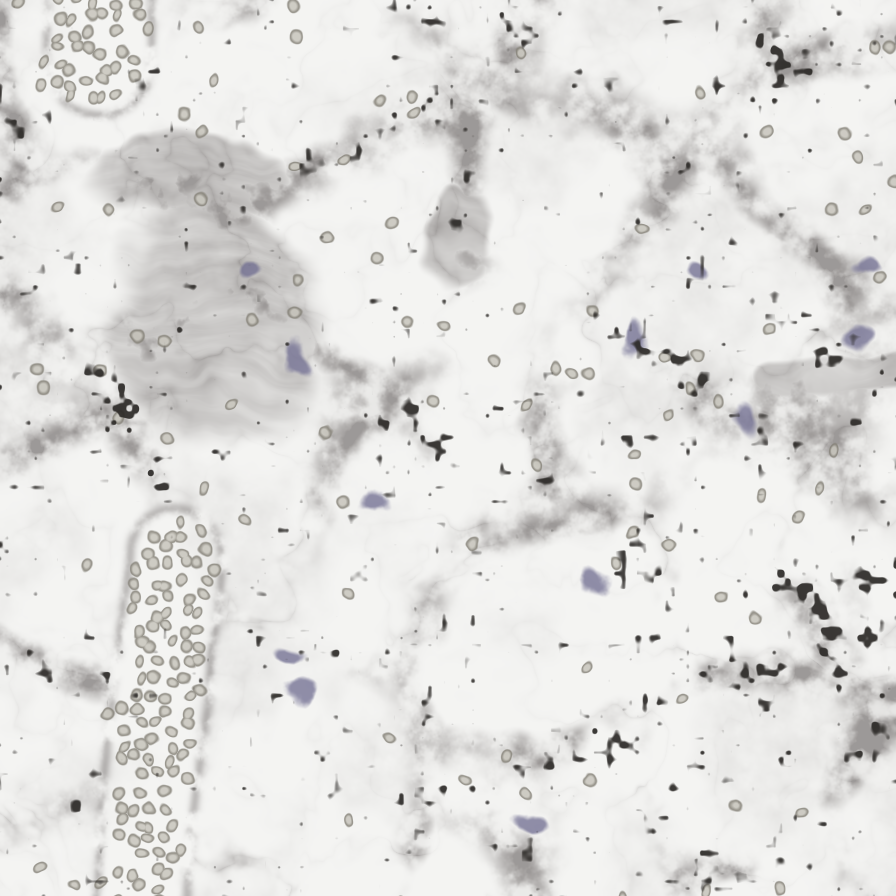
Reproduce this texture procedurally as a three.js fragment shader.

```glsl
// Stained tissue section: pale cavities, grey fibrous web, ring-shaped cells and black grit.
varying vec2 vUv;

const vec3 PAPER = vec3(0.957, 0.957, 0.950);
const vec3 TISSUE = vec3(0.575, 0.560, 0.555);
const vec3 CELL_BODY = vec3(0.780, 0.770, 0.735);
const vec3 CELL_RIM = vec3(0.470, 0.455, 0.415);
const vec3 NUCLEUS = vec3(0.430, 0.420, 0.560);
const vec3 INK = vec3(0.170, 0.160, 0.150);
const float WEB_SCALE = 4.6;       // cavities across the canvas
const float WEB_WIDTH = 0.27;      // strand width, in cavities
const float WARP = 0.11;           // raggedness of outlines
const float CELL_PITCH = 0.0180;
const float CELL_RADIUS = 0.0076;
const float NUCLEUS_PITCH = 0.125;
const float NUCLEUS_RADIUS = 0.017;
const float GRIT_SCALE = 125.0;
const float GRIT_LEVEL = 0.79;     // higher leaves fewer specks

vec2 hash2(vec2 p) {
  vec3 h = fract(p.xyx * vec3(0.1031, 0.1030, 0.0973));
  h += dot(h, h.yzx + 33.33);
  return fract((h.xx + h.yz) * h.zy);
}

float noise(vec2 p) {
  vec2 i = floor(p), f = fract(p);
  f = f * f * (3.0 - 2.0 * f);
  return mix(mix(hash2(i).x, hash2(i + vec2(1, 0)).x, f.x),
             mix(hash2(i + vec2(0, 1)).x, hash2(i + vec2(1, 1)).x, f.x), f.y);
}

float fbm(vec2 p) {
  float sum = 0.0, gain = 0.5;
  for (int i = 0; i < 4; i++) {
    sum += gain * noise(p);
    p = mat2(1.6, 1.2, -1.2, 1.6) * p + 7.3;
    gain *= 0.5;
  }
  return sum / 0.9375;
}

float blob(vec2 p, vec2 centre, float radius) {
  vec2 d = (p - centre) / radius;
  return exp(-dot(d, d));
}

float capsule(vec2 p, vec2 a, vec2 b, float radius) {
  vec2 ab = b - a;
  return length(p - a - ab * clamp(dot(p - a, ab) / dot(ab, ab), 0.0, 1.0)) - radius;
}

float vesselDistance(vec2 p) {
  return min(capsule(p, vec2(0.115, 1.04), vec2(0.112, 0.93), 0.060),
             capsule(p, vec2(0.197, 0.38), vec2(0.150, -0.05), 0.052));
}

// Gap between the two nearest seeds: zero along the web
float webGap(vec2 p) {
  vec2 id = floor(p);
  float near = 9.0, next = 9.0;
  for (int y = -1; y <= 1; y++) for (int x = -1; x <= 1; x++) {
    vec2 c = id + vec2(x, y);
    float d = length(c + hash2(c + 41.0) - p);
    next = min(next, max(near, d));
    near = min(near, d);
  }
  return next - near;
}

// Scattered ellipses: 0 at a centre, 1 on a rim
float scatter(vec2 p, float pitch, float radius, float outside, float inside) {
  vec2 id = floor(p / pitch);
  float nearest = 9.0;
  for (int y = -1; y <= 1; y++) for (int x = -1; x <= 1; x++) {
    vec2 c = id + vec2(x, y);
    vec2 rnd = hash2(c + 11.0), centre = (c + 0.15 + 0.7 * hash2(c + 3.0)) * pitch;
    float chance = mix(outside, inside, step(vesselDistance(centre), -0.007));
    float angle = 6.2832 * rnd.x, s = sin(angle), k = cos(angle);
    vec2 d = mat2(k, -s, s, k) * (p - centre) / radius;
    d.x *= 1.0 + 0.6 * rnd.x;
    if (rnd.y < chance) nearest = min(nearest, length(d));
  }
  return nearest;
}

void main() {
  vec2 p = vUv;
  vec2 bend = vec2(fbm(p * 6.0), fbm(p * 6.0 + 19.0)) - 0.5;
  vec2 q = p + WARP * bend + 0.012 * (vec2(noise(p * 38.0), noise(p * 38.0 + 9.0)) - 0.5);
  float mottle = fbm(p * 48.0), patches = fbm(p * 10.0 + 5.0);

  // Open cavities and vessels thin out the web
  float vessel = vesselDistance(p + 0.15 * (q - p));
  float outsideVessel = smoothstep(-0.004, 0.008, vessel);
  float open = blob(q, vec2(0.54, 0.63), 0.085) + blob(q, vec2(0.81, 0.43), 0.085)
             + blob(q, vec2(0.27, 0.92), 0.075) + blob(q, vec2(0.06, 0.75), 0.065)
             + blob(q, vec2(0.90, 0.06), 0.070);
  float web = 1.0 - smoothstep(0.0, WEB_WIDTH, webGap(q * WEB_SCALE));
  web *= outsideVessel * (1.0 - smoothstep(0.25, 0.75, open));

  // Broad grey sheets with fine streaks
  float sheetShape = min(length((q - vec2(0.25, 0.63)) / vec2(0.13, 0.15)),
                         length((q - vec2(0.22, 0.79)) / vec2(0.135, 0.045)));
  sheetShape = min(sheetShape, length((q - vec2(0.51, 0.735)) / 0.043));
  float strap = capsule(p + 0.3 * (q - p), vec2(0.86, 0.572), vec2(1.05, 0.58), 0.014);
  float sheet = max(1.0 - smoothstep(0.82, 1.08, sheetShape), 1.0 - smoothstep(0.0, 0.008, strap));
  float streak = fbm(q * vec2(14.0, 75.0));
  float fibre = pow(1.0 - abs(2.0 * fbm(q * 13.0 + 2.0) - 1.0), 14.0);

  float haze = web * smoothstep(0.30, 0.62, patches) * (0.10 + 0.85 * smoothstep(0.25, 0.8, mottle));
  haze = max(haze, sheet * (0.18 + 0.34 * streak + 0.30 * (patches - 0.3)));
  haze += fibre * (0.10 + 0.30 * max(web, sheet)) * outsideVessel * mottle;
  haze += 0.16 * smoothstep(0.50, 0.72, fbm(p * 7.0 + 31.0)) * mottle;
  haze += 0.55 * exp(-pow(vessel / 0.006, 2.0)) * smoothstep(0.25, 0.7, mottle);
  vec3 color = mix(PAPER, TISSUE, clamp(haze, 0.0, 0.9));

  // Ring-shaped cells, packed inside the vessels
  float ring = scatter(p, CELL_PITCH, CELL_RADIUS, 0.035, 0.88) + 0.35 * (noise(p * 150.0) - 0.5);
  float body = 1.0 - smoothstep(0.85, 1.2, ring);
  color = mix(color, mix(CELL_BODY, CELL_RIM, 0.85 * smoothstep(0.4, 0.95, ring)), 0.85 * body);

  // Sparse violet nuclei
  float nucleus = scatter(q, NUCLEUS_PITCH, NUCLEUS_RADIUS, 0.20, 0.20) + 0.7 * (mottle - 0.5);
  color = mix(color, NUCLEUS, 0.75 * (1.0 - smoothstep(0.55, 1.1, nucleus)));

  // Black grit gathers in clumps along the web
  float soot = blob(p, vec2(0.79, 0.15), 0.13) + blob(p, vec2(0.82, 0.93), 0.09)
             + blob(p, vec2(0.94, 0.35), 0.08) + 0.7 * blob(p, vec2(0.76, 0.57), 0.06)
             + 0.7 * blob(p, vec2(0.54, 0.46), 0.07) + 0.6 * blob(p, vec2(0.17, 0.53), 0.07);
  float clump = smoothstep(0.35, 0.65, fbm(q * 20.0 + 8.0));
  float density = (0.35 * web + 0.75 * soot * (0.25 + 0.75 * web)) * clump;
  float grain = 0.6 * noise(p * GRIT_SCALE) + 0.4 * noise(p * GRIT_SCALE * 0.47 + 4.0);
  float grit = smoothstep(0.0, 0.16, grain - GRIT_LEVEL + 0.40 * min(density, 1.0));
  color = mix(color, INK, 0.92 * grit);

  gl_FragColor = vec4(color, 1.0);
}
```
